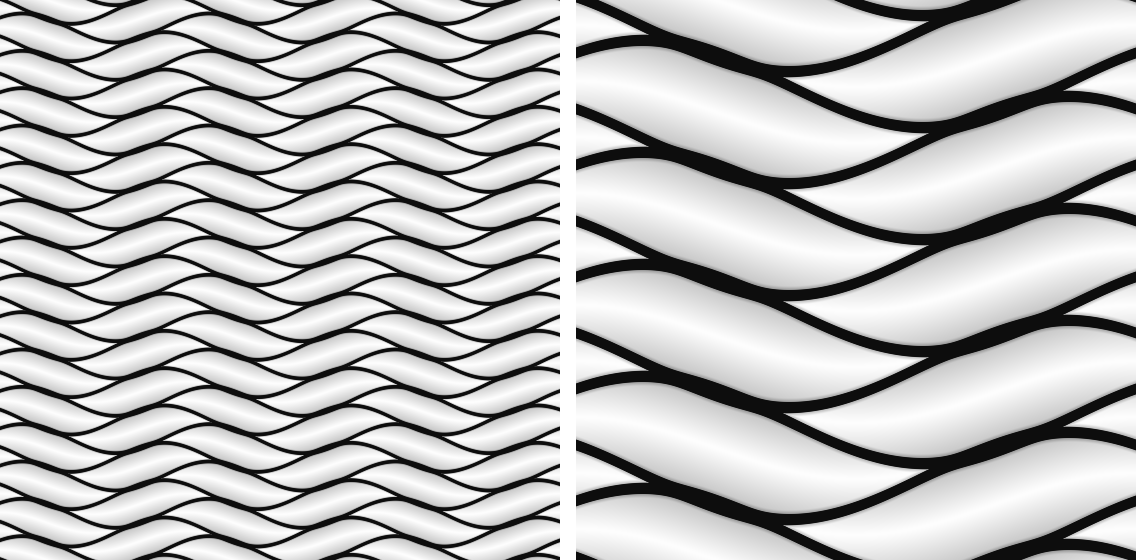
Left, the full canvas; right, a detail of the centre.
This pattern is drawn by a Shadertoy shader. Its source:

```glsl
// Interlaced wavy strands: pointed, swelling ribbons in soft grey, outlined in ink.
// Two families of cosine curves bound the strands; each strand is shaded by its
// height above or below its midline. Whole repeat counts make the canvas tile.

const float TAU = 6.2831853;
const vec2 REPEATS = vec2(3.0, 15.0);   // waves across, strand pairs down
const float AMPLITUDE = 0.392;          // wave height, in rows
const float LINE_WIDTH = 0.096;         // ink line, in rows
const float MERGE_SOFTNESS = 0.025;     // rounds the edge where two lines meet
const vec3 INK = vec3(0.05);

// Height of a boundary curve with the given mean and crest position
float wave(float x, float mean, float crest) {
    return mean + AMPLITUDE * cos(TAU * (x - crest));
}

// Grey of a strand: bright midline, darker flanks, thin shadow along the rim
float strandShade(float offset, float inside) {
    float body = 1.0 - 0.53 * sqrt(offset * offset + 0.0002);
    float rim = 1.0 - smoothstep(0.0, 0.04, inside);
    return body * (1.0 - 0.2 * rim);
}

// Lays the strand between two curves, repeated in every row, over the base colour
vec3 addStrand(vec3 base, float y, float lower, float upper, float pixel) {
    float middle = 0.5 * (lower + upper);
    float halfGap = 0.5 * (upper - lower);
    float offset = abs(fract(y - middle + 0.5) - 0.5);

    // Smooth limit keeps neighbouring strands apart where their curves cross
    float limit = 0.5 - length(vec2(halfGap - 0.5, MERGE_SOFTNESS));
    float inside = limit - 0.5 * LINE_WIDTH - offset;

    float coverage = smoothstep(-0.6 * pixel, 0.6 * pixel, inside);
    return mix(base, vec3(strandShade(offset, inside)), coverage);
}

void mainImage(out vec4 fragColor, in vec2 fragCoord) {
    vec2 cell = fragCoord / iResolution.xy * REPEATS;
    float pixel = REPEATS.y / iResolution.y;

    // Boundary curves, a quarter wave and half a row apart
    float early = wave(cell.x, 0.25, 0.125);
    float late = wave(cell.x, 0.75, -0.125);

    // Falling strands, then the rising strands between them
    vec3 color = addStrand(INK, cell.y, late - 1.0, early, pixel);
    color = addStrand(color, cell.y, early, late, pixel);

    fragColor = vec4(color, 1.0);
}
```
